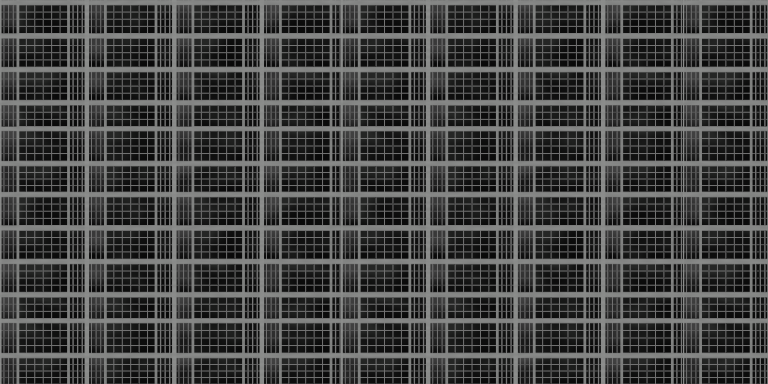
Give the GLSL for this pattern, as a Shadertoy shader.

```glsl
const float UNITS = 384.0;                  // design units per canvas height
const vec2 BLOCK = vec2(341.33, 192.0);     // facade block, wraps mid-bay
const vec2 BLOCK_START = vec2(0.0, 127.5);
const float BAY_WIDTH = 87.5;
const float COLUMN_SHIFT = -0.7;
const int SLABS = 7;                        // uneven storeys, last one is cut off
const float SLAB_CENTERS[SLABS] = float[](1.0, 36.0, 67.0, 100.4, 134.0, 167.2, 200.5);
const float SLAB_WIDTH = 4.8;
const float COLUMN_WIDTH = 4.5;
const float MULLION_WIDTH = 2.8;
const float FIN_WIDTH = 1.35;
const float MUNTIN_WIDTH = 0.95;
const float LEFT_MULLION = 18.6;            // measured from the column center
const float RIGHT_MULLION = 69.2;
const float SIDE_PANES = 4.0;
const float MAIN_PANES = 6.0;
const float PANE_ROWS = 4.0;
const vec3 FRAME_COLOR = vec3(0.52, 0.525, 0.52);
const vec3 MUNTIN_COLOR = vec3(0.47);
const vec3 GLASS_DARK = vec3(0.035);
const vec3 GLASS_SHEEN = vec3(0.145, 0.15, 0.145);
const vec3 SIDE_SHEEN = vec3(0.25);

vec2 hashGradient(vec2 cell) {
    vec3 h = fract(cell.xyx * vec3(0.1031, 0.1030, 0.0973));
    h += dot(h, h.yzx + 33.33);
    float angle = 6.2832 * fract((h.x + h.y) * h.z);
    return vec2(cos(angle), sin(angle));
}

float gradientNoise(vec2 p) {
    vec2 i = floor(p), f = fract(p);
    vec2 u = f * f * f * (f * (f * 6.0 - 15.0) + 10.0);
    vec2 e = vec2(1.0, 0.0);
    float low = mix(dot(hashGradient(i), f),
                    dot(hashGradient(i + e.xy), f - e.xy), u.x);
    float high = mix(dot(hashGradient(i + e.yx), f - e.yx),
                     dot(hashGradient(i + e.xx), f - e.xx), u.x);
    return mix(low, high, u.y);
}

// Share of a pixel covered by a line, for lines of any width
float lineCoverage(float d, float width, float pixel) {
    float r = 0.5 * width;
    return (clamp(d + 0.5 * pixel, -r, r) - clamp(d - 0.5 * pixel, -r, r)) / pixel;
}

// Signed distance to the nearest of evenly spaced lines
float repeatDistance(float x, float pitch) {
    return x - pitch * round(x / pitch);
}

void mainImage(out vec4 fragColor, in vec2 fragCoord) {
    float pixel = UNITS / iResolution.y;
    vec2 p = fragCoord * pixel;
    p.y = UNITS - p.y;
    vec2 block = mod(p - BLOCK_START, BLOCK);
    float gridX = block.x - COLUMN_SHIFT;
    float bayId = floor(gridX / BAY_WIDTH);
    float x = gridX - bayId * BAY_WIDTH;

    // Floor slabs, and the storey that holds this point
    float slab = 0.0, storeyTop = SLAB_CENTERS[0], storeyEnd = SLAB_CENTERS[1];
    for (int i = 0; i < SLABS; i++) {
        slab = max(slab, lineCoverage(block.y - SLAB_CENTERS[i], SLAB_WIDTH, pixel));
        if (i < SLABS - 1 && block.y >= SLAB_CENTERS[i]) {
            storeyTop = SLAB_CENTERS[i];
            storeyEnd = SLAB_CENTERS[i + 1];
        }
    }
    float y = block.y - storeyTop;
    float storey = storeyEnd - storeyTop;

    // Glass: dark main window, paler strip on the left
    float down = clamp(y / storey, 0.0, 1.0);
    float across = clamp((x - LEFT_MULLION) / (RIGHT_MULLION - LEFT_MULLION), 0.0, 1.0);
    float reflection = gradientNoise(block * vec2(0.035, 0.06) + bayId * 3.7);
    float sheen = clamp(1.1 - 0.6 * down - 0.4 * across + 0.6 * reflection, 0.0, 1.0);
    vec3 glass = mix(GLASS_DARK, GLASS_SHEEN, sheen * sheen);
    bool inLeft = x < LEFT_MULLION;
    bool inRight = x > RIGHT_MULLION;
    if (inLeft) {
        float glow = clamp(1.0 - 0.95 * down + 0.5 * reflection, 0.0, 1.0);
        glass = mix(GLASS_DARK, SIDE_SHEEN, glow);
    }

    // Thin glazing bars, with heavier fins in the right strip
    float mainPitch = (RIGHT_MULLION - LEFT_MULLION) / MAIN_PANES;
    float leftPitch = LEFT_MULLION / SIDE_PANES;
    float rightPitch = (BAY_WIDTH - RIGHT_MULLION) / SIDE_PANES;
    float uprightDistance = inLeft ? repeatDistance(x, leftPitch)
        : inRight ? repeatDistance(x - RIGHT_MULLION, rightPitch)
        : repeatDistance(x - LEFT_MULLION, mainPitch);
    float upright = lineCoverage(uprightDistance, inRight ? FIN_WIDTH : MUNTIN_WIDTH, pixel);
    float rowPitch = (storey - SLAB_WIDTH) / PANE_ROWS;
    float rail = lineCoverage(repeatDistance(y - 0.5 * SLAB_WIDTH, rowPitch),
                              MUNTIN_WIDTH, pixel);
    rail *= inLeft ? 0.5 : inRight ? 0.75 : 1.0;
    vec3 color = mix(glass, MUNTIN_COLOR, max(upright, rail));

    // Mullions, columns and slabs
    float mullion = max(lineCoverage(x - LEFT_MULLION, MULLION_WIDTH, pixel),
                        lineCoverage(x - RIGHT_MULLION, MULLION_WIDTH, pixel));
    float column = lineCoverage(repeatDistance(gridX, BAY_WIDTH), COLUMN_WIDTH, pixel);
    float wear = 1.0 + 0.06 * gradientNoise(block * vec2(0.08, 0.3));
    color = mix(color, FRAME_COLOR * 0.96 * wear, mullion);
    color = mix(color, FRAME_COLOR * wear, slab);
    color = mix(color, FRAME_COLOR * 1.04 * wear, column);

    fragColor = vec4(color, 1.0);
}
```
